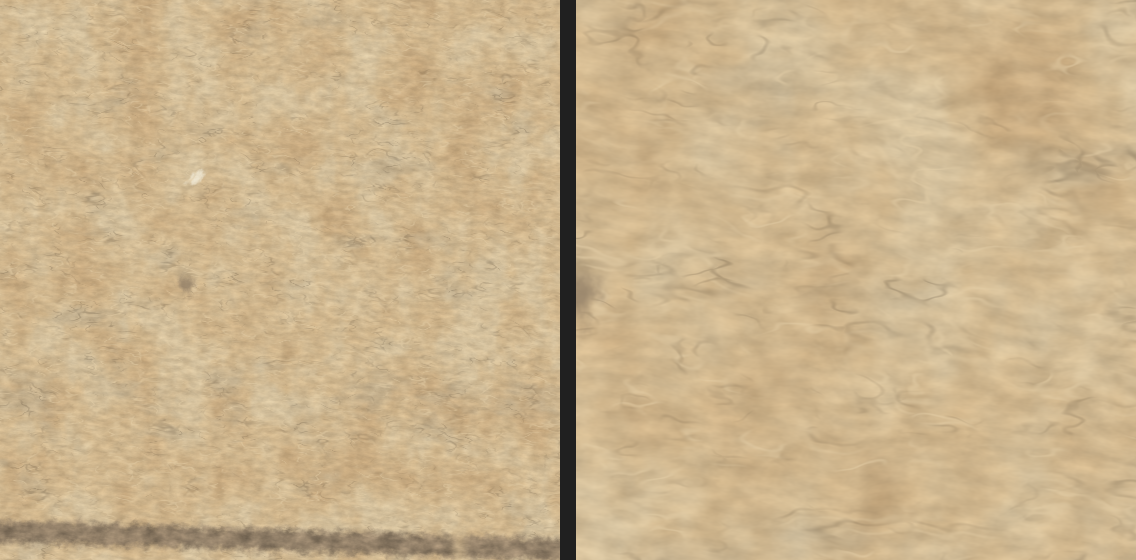
Left, the full canvas; right, a detail of the centre.
A WebGL 2 fragment shader for this texture:

```glsl
#version 300 es
precision highp float;
// Weathered pale tan board with fine level grain, soft stains and a dark groove near the foot.

#define STAIN_SCALE vec2(10.0, 9.0)
#define GRAIN_SCALE vec2(40.0, 105.0)
#define GRAIN_TILT 0.06
#define GRAIN_CONTRAST 0.088
#define MOTTLE_CONTRAST 0.070
#define CREASE_DEPTH 0.13
#define GLINT_STRENGTH 0.45
#define GROOVE_LEFT 0.052
#define GROOVE_RIGHT 0.018
#define GROOVE_HALF_WIDTH 0.020

uniform vec2 u_resolution;
out vec4 fragColor;

const vec3 TAN = vec3(0.815, 0.715, 0.555);
const vec3 WARM = vec3(0.770, 0.650, 0.485);
const vec3 PALE = vec3(0.830, 0.752, 0.610);
const vec3 GREY = vec3(0.735, 0.672, 0.555);
const vec3 SOOT = vec3(0.545, 0.475, 0.390);
const vec3 CHIP = vec3(0.940, 0.910, 0.830);

// Integer hash giving a value in 0..1
float hash(vec2 cell) {
    uvec2 q = uvec2(ivec2(cell) + 32768);
    uint h = q.x * 1597334677u ^ q.y * 3812015801u;
    h = (h ^ (h >> 15u)) * 2246822519u;
    h = (h ^ (h >> 13u)) * 3266489917u;
    h ^= h >> 16u;
    return float(h & 65535u) / 65535.0;
}

float cornerSlope(vec2 cell, vec2 offset) {
    float angle = 6.28318 * hash(cell);
    return dot(vec2(cos(angle), sin(angle)), offset);
}

float gradientNoise(vec2 p) {
    vec2 i = floor(p), f = fract(p);
    vec2 w = f * f * f * (f * (f * 6.0 - 15.0) + 10.0);
    vec2 e = vec2(1.0, 0.0);
    float low = mix(cornerSlope(i, f), cornerSlope(i + e, f - e), w.x);
    float high = mix(cornerSlope(i + e.yx, f - e.yx), cornerSlope(i + 1.0, f - 1.0), w.x);
    return mix(low, high, w.y);
}

float fbm(vec2 p) {
    float sum = 0.0, amplitude = 1.0;
    for (int i = 0; i < 4; i++) {
        sum += amplitude * gradientNoise(p);
        p = mat2(1.94, 0.22, -0.22, 1.94) * p + 17.3;
        amplitude *= 0.52;
    }
    return sum;
}

// Soft band centred on a coordinate
float band(float x, float centre, float width) {
    float d = (x - centre) / width;
    return exp(-d * d);
}

// Broken, wandering lines along the zero level of a noise field
float creases(vec2 p, vec2 scale, float seed) {
    float field = gradientNoise(p * scale + seed) + 0.3 * gradientNoise(p * scale * 2.3 + seed);
    float patches = gradientNoise(p * scale * vec2(0.9, 0.6) + seed + 50.0);
    float line = 1.0 - smoothstep(0.0, 0.13, abs(field));
    return line * smoothstep(0.06, 0.36, patches);
}

// Single ragged spot
float spot(vec2 p, vec2 centre, vec2 radius) {
    vec2 wobble = vec2(fbm(p * 55.0), fbm(p * 55.0 + 40.0));
    return 1.0 - smoothstep(0.1, 1.0, length((p - centre + 0.012 * wobble) / radius));
}

void main() {
    vec2 p = gl_FragCoord.xy / u_resolution;
    vec2 tilted = p + vec2(0.0, GRAIN_TILT * p.x);
    tilted += 0.005 * vec2(gradientNoise(p * 31.0 + 9.0), gradientNoise(p * 17.0));

    // Broad stains, pale patches and level weathering bands
    float stain = fbm(p * STAIN_SCALE);
    float drip = fbm(p * vec2(22.0, 6.0) + 60.0);
    float wash = fbm(p * vec2(8.0, 15.0) + 120.0);
    float warmth = stain + 0.3 * drip + 0.30 * band(p.y, 0.16, 0.06) + 0.15 * (p.y - 0.5);
    float greyness = wash + 0.40 * band(p.y, 0.30, 0.05) - 0.10;
    vec3 color = mix(TAN, PALE, smoothstep(0.0, 0.6, -warmth + 0.12));
    color = mix(color, WARM, 0.75 * smoothstep(0.0, 0.7, warmth));
    color = mix(color, GREY, 0.6 * smoothstep(0.05, 0.7, greyness));

    // Fine grain and soft mottling
    float grain = fbm(tilted * GRAIN_SCALE);
    float mottle = fbm(p * vec2(42.0, 58.0) + 200.0);
    color *= 1.0 + GRAIN_CONTRAST * grain + MOTTLE_CONTRAST * mottle * vec3(0.8, 1.0, 1.3);

    // Dark creases, each with a lit rim, and loose pale glints
    float dark = max(creases(tilted, vec2(24.0, 62.0), 7.0), creases(tilted, vec2(38.0, 84.0), 90.0));
    float rim = creases(tilted + vec2(0.0, 0.005), vec2(24.0, 62.0), 7.0);
    float glint = max(0.6 * rim, creases(tilted, vec2(30.0, 76.0), 150.0));
    color = mix(color, PALE * 1.08, GLINT_STRENGTH * glint);
    color *= 1.0 - CREASE_DEPTH * dark * smoothstep(-0.5, 0.5, wash) * vec3(0.95, 1.0, 1.05);

    // One knot and one bare chip
    color = mix(color, SOOT, 0.7 * spot(p, vec2(0.333, 0.49), vec2(0.022, 0.022)));
    vec2 chipPoint = p - vec2(0.0, 0.5 * (p.x - 0.35));
    color = mix(color, CHIP, 0.9 * spot(chipPoint, vec2(0.35, 0.683), vec2(0.022, 0.015)));

    // Sooty groove with crumbled edges, sloping down to the right
    float height = p.y - mix(GROOVE_LEFT, GROOVE_RIGHT, p.x) + 0.004 * gradientNoise(p * 14.0);
    float crumble = 0.009 * fbm(p * vec2(60.0, 75.0) + 400.0);
    float groove = 1.0 - smoothstep(-0.011, 0.009, abs(height) - GROOVE_HALF_WIDTH + crumble);
    groove *= 1.0 - 0.6 * band(p.x, 0.82, 0.014);
    float dirt = fbm(p * vec2(28.0, 40.0) + 300.0);
    vec3 soot = SOOT * (1.0 + 0.26 * dirt + 0.14 * mottle + 0.10 * grain);
    color = mix(color, soot, 0.92 * groove);

    fragColor = vec4(clamp(color, 0.0, 1.0), 1.0);
}
```
